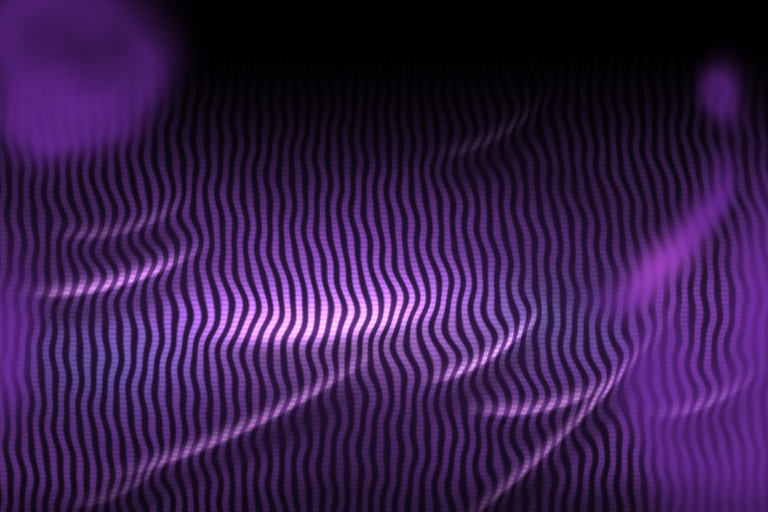
Give the GLSL for this background, as a Shadertoy shader.

```glsl
// Rippling curtain of beaded violet strands with glowing folds and drifting purple smoke.

const float TAU = 6.2831853;

// Each fold runs from a left end (xy) to a right end (zw).
const vec4 FOLDS[10] = vec4[10](
    vec4(0.09, 0.425, 0.35, 0.49), vec4(0.14, 0.54, 0.33, 0.585),
    vec4(0.88, 0.70, 1.05, 0.79), vec4(0.45, 0.35, 0.82, 0.39),
    vec4(0.28, 0.085, 0.66, 0.26), vec4(0.93, 0.0, 1.25, 0.31),
    vec4(0.95, 0.195, 1.16, 0.235), vec4(1.29, 0.19, 1.46, 0.255),
    vec4(0.86, 0.26, 1.03, 0.36), vec4(0.15, 0.015, 0.30, 0.08));

// Each smoke puff has a centre (xy) and radii (zw).
const vec4 PUFFS[8] = vec4[8](
    vec4(0.10, 0.95, 0.20, 0.17), vec4(0.20, 0.86, 0.10, 0.11),
    vec4(0.12, 0.76, 0.12, 0.10), vec4(0.0, 0.33, 0.09, 0.20),
    vec4(1.41, 0.83, 0.045, 0.07), vec4(1.28, 0.30, 0.09, 0.15),
    vec4(1.36, 0.07, 0.12, 0.17), vec4(1.49, 0.30, 0.08, 0.40));

// Soft bell curve of a scaled offset
float bell(vec2 q) {
    return exp(-dot(q, q));
}

// Layered sines, each octave turned and bent by the one before
float wisps(vec2 p) {
    float sum = 0.0, amp = 0.5;
    for (int i = 0; i < 4; i++) {
        sum += amp * sin(p.x + 1.3 * sin(p.y + sum));
        p = mat2(1.3, 1.1, -1.1, 1.3) * p + 1.7;
        amp *= 0.55;
    }
    return sum;
}

// Sideways strand shift (x), crest light (y) and shade under the crest (z)
vec3 foldField(vec2 p) {
    vec3 field = vec3(0.0);
    for (int i = 0; i < 10; i++) {
        vec4 f = FOLDS[i];
        float t = (p.x - f.x) / (f.z - f.x);
        float along = clamp(t, -0.3, 1.3);
        float s = p.y - mix(f.y, f.w, along) + 0.06 * along * (1.0 - along);
        float reach = smoothstep(-0.45, 0.25, t) * smoothstep(1.45, 0.75, t);
        bool broad = i == 3;
        field.x += 0.016 * reach * (s / 0.03) * exp(-s * s / (broad ? 0.004 : 0.002));
        float spread = (broad ? 2.5 : 1.0) * (s > 0.0 ? 0.019 : 0.007);
        float power = i == 1 || i == 2 || i == 9 ? 0.5 : broad ? 0.7 : 1.1;
        field.y += power * reach * reach * exp(-s * s / (spread * spread));
        field.z += reach * bell(vec2((s + 0.045) / 0.03, 0.0));
    }
    return field;
}

// Bright smoke ribbon that climbs and steepens to the right
float ribbon(vec2 p) {
    float dx = p.x - 1.15;
    float offset = p.y - 0.42 - 3.2 * dx * dx;
    float width = 0.045 + 0.12 * max(dx, 0.0);
    return bell(vec2(offset / width, 0.0))
         * smoothstep(1.10, 1.24, p.x) * smoothstep(1.46, 1.38, p.x);
}

float smokeDensity(vec2 p) {
    vec2 q = p + 0.025 * vec2(wisps(p * 9.0), wisps(p.yx * 11.0 + 4.0));
    float density = 0.0;
    for (int i = 0; i < 8; i++) {
        density += bell((q - PUFFS[i].xy) / PUFFS[i].zw);
    }
    density = smoothstep(0.1, 1.0, density) * (0.8 + 0.22 * wisps(p * 12.0 + 2.0));
    return clamp(max(density, 0.95 * ribbon(q)), 0.0, 1.0);
}

void mainImage(out vec4 fragColor, in vec2 fragCoord) {
    vec2 p = fragCoord / iResolution.y;
    p.x *= 1.5 * iResolution.y / iResolution.x;
    vec3 fold = foldField(p);

    // Strands, swayed by slow waves and sheared by the folds
    float sway = 0.006 * sin(p.y * 12.0 + p.x * 5.0 + 1.0)
               + 0.0035 * sin(p.y * 41.0 - p.x * 19.0)
               + 0.0015 * sin(p.y * 83.0 + p.x * 37.0)
               - 0.045 * smoothstep(0.4, 0.75, p.y) * smoothstep(0.4, 1.0, p.x);
    float u = (p.x - sway - fold.x) / 0.0248;
    float strand = smoothstep(-0.85, 0.75, cos(TAU * u));
    float beadRow = p.y / 0.0094 + 0.5 * floor(u + 0.5);
    float bead = 0.92 + 0.08 * cos(TAU * beadRow);

    // Light pooled low in the middle and fading toward the top
    float centre = bell((p - vec2(0.70, 0.365)) / vec2(0.32, 0.10));
    float belt = bell((p - vec2(0.72, 0.38)) / vec2(0.80, 0.19));
    float fade = smoothstep(0.93, 0.5, p.y);
    float light = 0.46 * fade + 0.46 * belt + 0.18 * centre;
    light *= 0.95 + 0.28 * wisps(p * vec2(5.0, 9.0));
    light *= 1.0 - 0.3 * min(fold.z, 1.0);

    vec3 violet = vec3(0.64, 0.34, 0.88);
    float cool = bell((p - vec2(0.2, 0.29)) / vec2(0.18, 0.1))
               + bell((p - vec2(1.1, 0.38)) / vec2(0.14, 0.09));
    violet = mix(violet, vec3(0.44, 0.46, 0.82), 0.6 * min(cool, 1.0));
    vec3 glow = violet * light + vec3(0.22, 0.22, 0.18) * centre;
    glow += vec3(0.54, 0.42, 0.48) * fold.y * (0.5 + 0.5 * belt) * (0.3 + 0.7 * fade);

    vec3 gap = vec3(0.16, 0.07, 0.23) * (0.55 * fade + 0.6 * belt)
             + vec3(0.26, 0.15, 0.32) * min(fold.y, 1.0) * fade;
    vec3 color = mix(gap, glow * bead, strand);

    // Smoke in front, pinker along the ribbon
    float pink = bell((p - vec2(1.28, 0.48)) / vec2(0.12, 0.09));
    vec3 smokeColor = mix(vec3(0.42, 0.16, 0.61), vec3(0.64, 0.26, 0.79), pink);
    color = mix(color, smokeColor, 0.88 * smokeDensity(p));

    // Darkened lower rim
    color *= 0.75 + 0.25 * smoothstep(0.0, 0.1, p.y);
    fragColor = vec4(clamp(color, 0.0, 1.0), 1.0);
}
```
